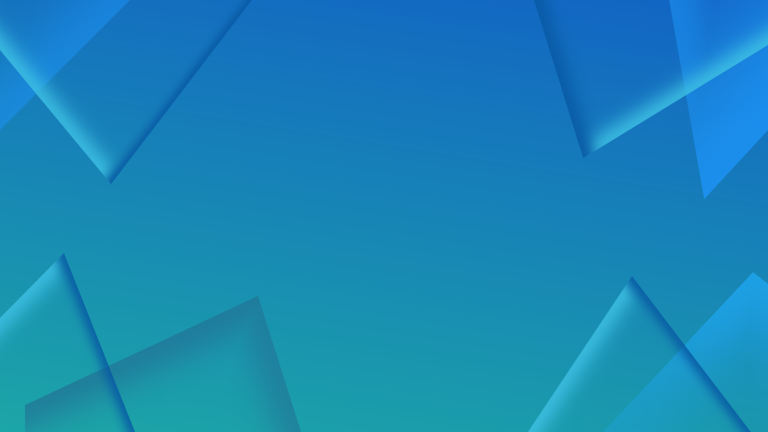
This background is drawn by a Shadertoy shader. Its source:

```glsl
// Blue-teal diagonal gradient with bevelled translucent wedges in the corners.
#define TEAL        vec3(0.11, 0.65, 0.655)
#define BLUE        vec3(0.07, 0.39, 0.77)
#define HIGHLIGHT   vec3(0.24, 0.75, 0.89)
#define SHADOW      vec3(0.03, 0.35, 0.64)
#define AZURE       vec3(0.11, 0.57, 0.95)
#define SKY         vec3(0.12, 0.65, 0.94)
#define DUSK        vec3(0.13, 0.46, 0.59)
#define TILT        0.22
#define LIGHT_WIDTH 0.036

// Signed distance to the left of the line from a to b.
float edgeDepth(vec2 p, vec2 a, vec2 b) {
    vec2 along = normalize(b - a);
    return dot(p - a, vec2(-along.y, along.x));
}

// Depth behind both edges of a wedge, listed counterclockwise.
vec2 wedgeDepths(vec2 p, vec2 start, vec2 tip, vec2 end) {
    return vec2(edgeDepth(p, start, tip), edgeDepth(p, tip, end));
}

// Smooth coverage of the region with positive depth.
float cover(float depth) {
    float soft = 0.75 / iResolution.y;
    return smoothstep(-soft, soft, depth);
}

// Bell-shaped fade inward from an edge.
float fade(float depth, float width) {
    float t = max(depth, 0.0) / width;
    return exp(-t * t);
}

// Wedge tinted along its edges; widths and strengths are per edge.
vec3 tintWedge(vec3 base, vec3 tint, vec2 depths, vec2 widths, vec2 strengths) {
    float glow = max(strengths.x * fade(depths.x, widths.x),
                     strengths.y * fade(depths.y, widths.y));
    return mix(base, tint, glow * cover(min(depths.x, depths.y)));
}

// Wedge with a lit edge (depths.x) and a shaded edge (depths.y).
vec3 bevelWedge(vec3 base, vec2 depths, float shadeWidth) {
    float inside = cover(min(depths.x, depths.y));
    float lit = fade(depths.x, LIGHT_WIDTH) * smoothstep(-0.01, 0.045, depths.y);
    float shaded = fade(depths.y, shadeWidth);
    base = mix(base, HIGHLIGHT, 0.82 * lit * inside);
    return mix(base, SHADOW, 0.8 * shaded * inside);
}

void mainImage(out vec4 fragColor, in vec2 fragCoord) {
    vec2 uv = fragCoord / iResolution.xy;
    vec2 p = uv * vec2(16.0 / 9.0, 1.0);
    vec3 color = mix(TEAL, BLUE, mix(uv.y, uv.x, TILT));

    // Top left: soft band beneath a bevelled wedge
    float band = edgeDepth(p, vec2(0.0, 0.699), vec2(0.301, 1.0));
    color = mix(color, AZURE, 0.55 * fade(band, 0.11) * cover(band));
    vec2 depths = wedgeDepths(p, vec2(0.0, 0.884), vec2(0.257, 0.574), vec2(0.579, 0.995));
    color = bevelWedge(color, depths, 0.016);

    // Top right: azure wedge beneath a bevelled wedge
    depths = wedgeDepths(p, vec2(1.549, 1.0), vec2(1.630, 0.539), vec2(1.778, 0.699));
    color = tintWedge(color, AZURE, depths, vec2(0.09, 0.24), vec2(0.6, 0.88));
    depths = wedgeDepths(p, vec2(1.236, 1.0), vec2(1.350, 0.634), vec2(1.778, 0.896));
    color = bevelWedge(color, depths.yx, 0.034);

    // Bottom left: dusky wedge, cut at its left end, beneath a bevelled wedge
    depths = wedgeDepths(p, vec2(0.697, 0.0), vec2(0.597, 0.315), vec2(0.058, 0.0625));
    vec3 dusky = tintWedge(color, DUSK, depths, vec2(0.07), vec2(0.65, 0.75));
    color = mix(color, dusky, cover(p.x - 0.058));
    depths = wedgeDepths(p, vec2(0.3125, 0.0), vec2(0.148, 0.414), vec2(0.0, 0.264));
    color = bevelWedge(color, depths.yx, 0.021);

    // Bottom right: sky wedge, fading downward, beneath a bevelled wedge
    depths = wedgeDepths(p, vec2(1.778, 0.343), vec2(1.743, 0.370), vec2(1.396, 0.0));
    float lift = mix(0.3, 0.8, smoothstep(0.0, 0.37, p.y));
    color = tintWedge(color, SKY, depths, vec2(0.17, 0.13), vec2(lift));
    depths = wedgeDepths(p, vec2(1.738, 0.0), vec2(1.463, 0.361), vec2(1.222, 0.0));
    color = bevelWedge(color, depths.yx, 0.021);

    fragColor = vec4(color, 1.0);
}
```
